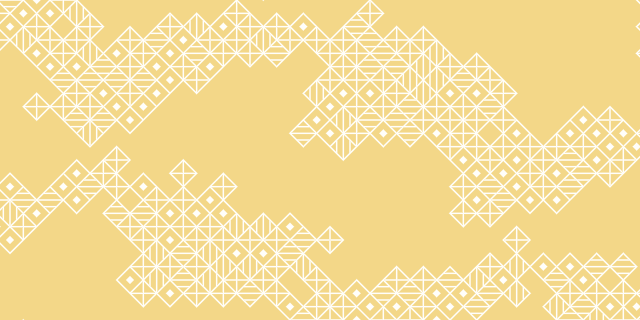
Write a Shadertoy shader that draws this pattern.

```glsl
// Clusters of white line-drawn diamonds on a flat sandy ground.
// A diagonal lattice is filled where layered sines plus a per-cell hash are high;
// every filled diamond gets an outline and one of four motifs.

#define ROWS 24.0         // half diagonals per canvas height
#define SHIFT_X 0.75      // lattice offset, in half diagonals
#define STROKE 0.056      // half line width, in half diagonals
#define DOT_SIZE 0.31     // half diagonal of the solid centre
#define STRIPE_GAP 0.5    // distance between stripes
#define THRESHOLD 0.2     // higher leaves more empty ground
#define RAGGED 1.2        // irregularity of the cluster borders
#define GROUND vec3(0.953, 0.843, 0.532)
#define INK vec3(1.0, 0.998, 0.985)

const float TAU = 6.2831853;
const float SQRT2 = 1.4142136;

float hash(vec2 cell, float seed) {
    vec3 h = fract(vec3(cell.xyx + seed) * vec3(0.1031, 0.1030, 0.0973));
    h += dot(h, h.yzx + 33.33);
    return fract((h.x + h.y) * h.z);
}

float wave(float turns) { return cos(TAU * turns); }

// Slow density field on a skewed lattice, roughened cell by cell
bool isFilled(vec2 cell) {
    vec2 c = vec2(cell.x + cell.y, cell.x - cell.y);
    float u = dot(c, vec2(7.0, 31.0)) / 470.0;
    float v = dot(c, vec2(12.0, -14.0)) / 470.0;
    float density = wave(u + v - 0.85) + wave(u - 0.55)
                  + 0.8 * wave(2.0 * v - 0.4)
                  + 0.7 * wave(u - 2.0 * v - 0.95);
    return density + RAGGED * (hash(cell, 3.7) - 0.5) > THRESHOLD;
}

// Distance to three parallel stripes across a diamond
float stripes(float t) {
    return abs(t - STRIPE_GAP * clamp(round(t / STRIPE_GAP), -1.0, 1.0));
}

// Signed distance to the ink of one diamond; q is relative to its centre
float diamondInk(vec2 q, vec2 cell) {
    float l1 = abs(q.x) + abs(q.y);
    float border = (l1 - 1.0) / SQRT2;
    float pick = hash(cell, 41.3);
    float motif;
    if (pick < 0.31)      motif = (l1 - DOT_SIZE) / SQRT2;
    else if (pick < 0.68) motif = min(abs(q.x), abs(q.y)) - STROKE;
    else if (pick < 0.87) motif = stripes(q.y) - STROKE;
    else                  motif = stripes(q.x) - STROKE;
    return min(abs(border) - STROKE, max(motif, border));
}

void mainImage(out vec4 fragColor, in vec2 fragCoord) {
    float pixel = ROWS / iResolution.y;
    vec2 p = fragCoord * pixel - vec2(SHIFT_X, 0.0);
    vec2 home = round(0.5 * vec2(p.x + p.y, p.x - p.y));

    // Neighbours are included so that shared borders keep their full width
    float d = 1.0;
    for (int i = -1; i <= 1; i++) {
        for (int j = -1; j <= 1; j++) {
            vec2 cell = home + vec2(i, j);
            vec2 centre = vec2(cell.x + cell.y, cell.x - cell.y);
            if (isFilled(cell)) d = min(d, diamondInk(p - centre, cell));
        }
    }

    float ink = clamp(0.5 - d / pixel, 0.0, 1.0);
    fragColor = vec4(mix(GROUND, INK, ink), 1.0);
}
```
